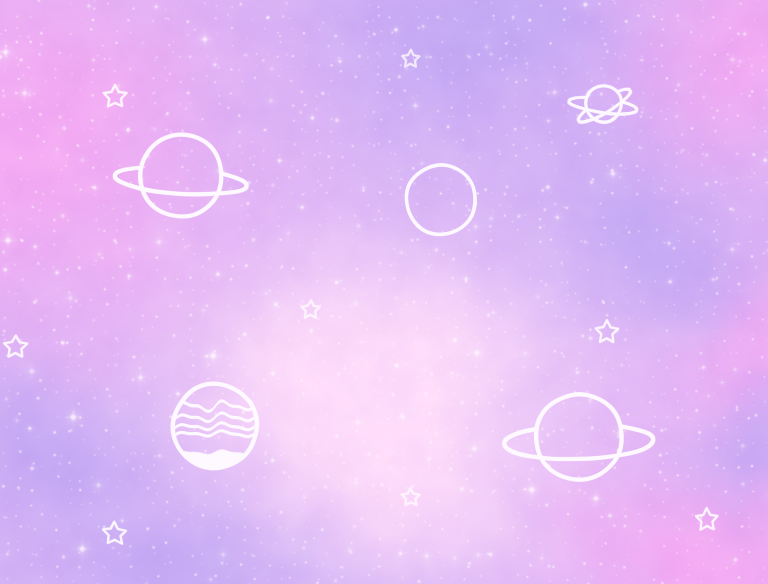
This background is drawn by a WebGL 1 fragment shader. Its source:

```glsl
precision highp float;

uniform vec2 u_resolution;

const float TAU = 6.2831853;

vec2 hash2(vec2 p) {
  p = vec2(dot(p, vec2(127.1, 311.7)), dot(p, vec2(269.5, 183.3)));
  return fract(sin(p) * 43758.545);
}

float gradientNoise(vec2 p) {
  vec2 cell = floor(p), f = fract(p);
  vec2 u = f * f * f * (f * (f * 6.0 - 15.0) + 10.0);
  vec2 e = vec2(0.0, 1.0);
  float a = dot(hash2(cell) * 2.0 - 1.0, f);
  float b = dot(hash2(cell + e.yx) * 2.0 - 1.0, f - e.yx);
  float c = dot(hash2(cell + e.xy) * 2.0 - 1.0, f - e.xy);
  float d = dot(hash2(cell + e.yy) * 2.0 - 1.0, f - e.yy);
  return mix(mix(a, b, u.x), mix(c, d, u.x), u.y);
}

float fbm(vec2 p) {
  float sum = 0.0, amplitude = 0.6;
  for (int i = 0; i < 5; i++) {
    sum += amplitude * gradientNoise(p);
    p = p * 2.03 + 17.3;
    amplitude *= 0.5;
  }
  return sum;
}

float cloud(vec2 p, vec2 centre, vec2 size) {
  vec2 q = (p - centre) / size;
  return exp(-dot(q, q));
}

vec3 nebula(vec2 p) {
  vec2 w = p + 0.16 * vec2(fbm(p * 3.0 + 4.0), fbm(p * 3.0 + 31.0));
  float pink = cloud(w, vec2(0.02, 0.75), vec2(0.36, 0.36))
             + cloud(w, vec2(1.27, 0.93), vec2(0.22, 0.2))
             + 0.8 * cloud(w, vec2(1.27, 0.43), vec2(0.2, 0.16))
             + cloud(w, vec2(1.22, 0.05), vec2(0.26, 0.17));
  float blue = cloud(w, vec2(1.09, 0.6), vec2(0.17, 0.14))
             + cloud(w, vec2(0.82, 0.94), vec2(0.28, 0.17))
             + cloud(w, vec2(0.07, 0.23), vec2(0.22, 0.15))
             + cloud(w, vec2(0.36, 0.02), vec2(0.26, 0.1))
             + 0.8 * cloud(w, vec2(1.3, 0.24), vec2(0.14, 0.09));
  float pale = cloud(w, vec2(0.62, 0.37), vec2(0.34, 0.2))
             + 0.6 * cloud(w, vec2(0.72, 0.14), vec2(0.26, 0.16));
  vec3 colour = vec3(0.85, 0.71, 0.965);
  colour = mix(colour, vec3(0.955, 0.665, 0.95), min(pink, 1.0));
  colour = mix(colour, vec3(0.755, 0.655, 0.955), min(blue, 1.0) * 0.9);
  colour = mix(colour, vec3(0.99, 0.855, 0.98), min(pale, 1.0));
  return colour + vec3(0.035, 0.05, 0.012) * fbm(p * 13.0);
}

// One jittered speck per cell; flare adds a halo and a four-point glint.
float specks(vec2 p, float scale, float radius, float density, float flare) {
  vec2 cell = floor(p * scale);
  vec2 seed = hash2(cell + scale);
  vec2 pick = hash2(cell + scale + 53.0);
  vec2 q = abs(fract(p * scale) - mix(vec2(0.25), vec2(0.75), seed)) / scale;
  float size = radius * mix(0.7, 1.25, pick.y);
  float core = exp(-dot(q, q) / (size * size));
  float halo = 0.25 * exp(-dot(q, q) / (size * size * 9.0));
  float glint = 0.5 * exp(-min(q.x, q.y) / (size * 0.4) - max(q.x, q.y) / (size * 2.0));
  return step(pick.x, density) * mix(0.3, 0.95, pick.y * pick.y) * (core + flare * (halo + glint));
}

float stroke(float dist, float halfWidth, float pixel) {
  return 1.0 - smoothstep(halfWidth - pixel * 0.7, halfWidth + pixel * 0.7, abs(dist));
}

float starOutline(vec2 p, float radius) {
  float sector = TAU / 5.0;
  float angle = mod(atan(p.x, p.y) + 0.5 * sector, sector) - 0.5 * sector;
  vec2 tip = vec2(radius, 0.0);
  vec2 edge = 0.52 * radius * vec2(cos(0.5 * sector), sin(0.5 * sector)) - tip;
  vec2 q = length(p) * vec2(cos(angle), abs(sin(angle))) - tip;
  return length(q - edge * clamp(dot(q, edge) / dot(edge, edge), 0.0, 1.0));
}

float ringedPlanet(vec2 p, float radius, vec2 ring, float tilt, float width, float pixel) {
  float c = cos(tilt), s = sin(tilt);
  vec2 q = vec2(c * p.x + s * p.y, c * p.y - s * p.x) + vec2(0.0, radius * 0.12);
  float k = length(q / ring);
  float ringDist = k * (k - 1.0) / max(length(q / (ring * ring)), 0.001);
  float disc = length(p) - radius;
  float hidden = step(disc, 0.0) * step(0.0, q.y);
  return max(stroke(disc, width, pixel), stroke(ringDist, width, pixel) * (1.0 - hidden));
}

float bandedPlanet(vec2 p, float radius, float width, float pixel) {
  float disc = length(p) - radius;
  float ripple = 0.06 * sin(p.x / radius * 7.0) + 0.03 * sin(p.x / radius * 13.0);
  float bands = smoothstep(-pixel, pixel, -0.63 * radius + ripple * radius * 0.6 - p.y);
  for (int i = 0; i < 4; i++) {
    float n = float(i);
    float level = 0.47 - 0.3 * n + 0.025 * n * n + ripple * (1.5 - 0.25 * n);
    bands = max(bands, stroke(p.y - level * radius, width * 0.75, pixel));
  }
  return max(stroke(disc, width, pixel), bands * step(disc, 0.0));
}

// Staggered rows of outlined stars, leaving the upper right free.
float starDoodles(vec2 p, float aspect, float pixel) {
  float ink = 0.0;
  for (int i = 0; i < 8; i++) {
    float n = float(i) + step(2.0, float(i));
    float row = floor(n / 3.0), column = mod(n, 3.0);
    float x = 0.15 + 0.385 * column - 0.13 * mod(row, 2.0);
    float y = 0.87 - 0.485 * row + 0.055 * row * row - 0.035 * cos(2.5 * column);
    float middle = step(abs(column - 1.0), 0.5);
    float outline = starOutline(p - vec2(x * aspect, y), mix(0.020, 0.016, middle));
    ink = max(ink, stroke(outline, 0.0021, pixel) * mix(0.95, 0.8, middle));
  }
  return ink;
}

void main() {
  float pixel = 1.0 / u_resolution.y;
  vec2 p = gl_FragCoord.xy * pixel;
  vec3 colour = nebula(p);

  float dust = specks(p, 47.0, 0.0017, 0.5, 0.0) + specks(p + 0.37, 31.0, 0.0021, 0.4, 0.0)
             + specks(p + 0.71, 19.0, 0.0026, 0.35, 0.4) + specks(p + 0.13, 9.0, 0.0036, 0.5, 1.0);
  colour = mix(colour, vec3(1.0, 0.97, 1.0), min(dust, 1.0) * 0.8);

  // Hand-drawn white outlines
  vec2 q = p + 0.004 * vec2(gradientNoise(p * 14.0), gradientNoise(p * 14.0 + 7.0));
  float width = 0.0037;
  float ink = starDoodles(q, u_resolution.x * pixel, pixel);
  ink = max(ink, ringedPlanet(q - vec2(0.31, 0.699), 0.07, vec2(0.113, 0.022), -0.07, width, pixel));
  ink = max(ink, ringedPlanet(q - vec2(0.991, 0.252), 0.074, vec2(0.128, 0.029), 0.03, width, pixel));
  vec2 small = q - vec2(1.033, 0.822);
  ink = max(ink, ringedPlanet(small, 0.031, vec2(0.059, 0.012), -0.14, 0.0028, pixel));
  ink = max(ink, ringedPlanet(small, 0.031, vec2(0.051, 0.012), 0.53, 0.0028, pixel));
  ink = max(ink, stroke(length(q - vec2(0.755, 0.658)) - 0.059, 0.0032, pixel));
  ink = max(ink, bandedPlanet(q - vec2(0.368, 0.271), 0.072, width, pixel));
  gl_FragColor = vec4(mix(colour, vec3(1.0, 0.985, 1.0), ink * 0.96), 1.0);
}
```
